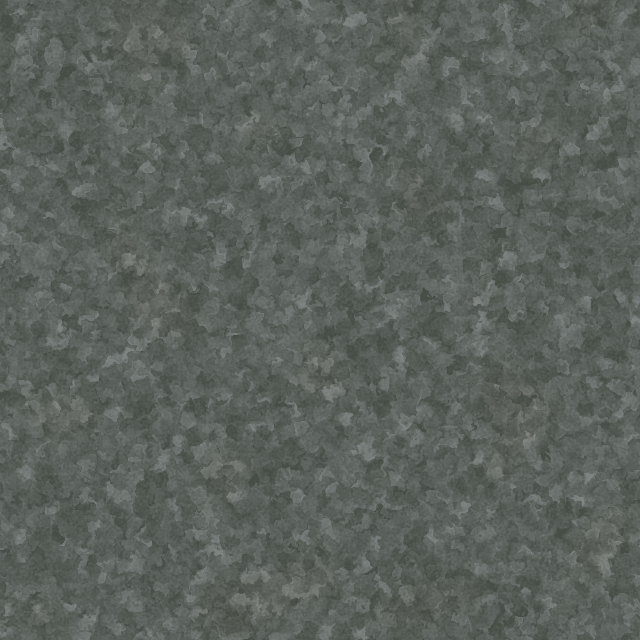
This texture is drawn by a WebGL 2 fragment shader. Its source:

```glsl
#version 300 es
precision highp float;

uniform vec2 u_resolution;
out vec4 fragColor;

// Palette
const vec3 SHADOW = vec3(0.298, 0.328, 0.302);
const vec3 HIGHLIGHT = vec3(0.462, 0.485, 0.476);
const vec3 STAIN_TINT = vec3(1.012, 1.0, 0.975);

// Flake sizes, in cells per canvas height
const float BROAD_CELLS = 42.0;
const float FINE_CELLS = 78.0;
const float BRIGHT_CELLS = 60.0;

// Tone weights
const float BASE_TONE = 0.31;
const float BROAD_TONE = 0.38;
const float FINE_TONE = 0.36;
const float BRIGHT_TONE = 0.50;
const float BRIGHT_THRESHOLD = 0.83;
const float MOTTLE_TONE = 0.11;
const float GRAIN_TONE = 0.36;
const float PIT_TONE = 0.22;

// Flake outline
const float EDGE_SHARPNESS = 48.0;
const float FLAKE_SLOPE = 0.65;
const float RAGGED_COARSE = 0.016;
const float RAGGED_FINE = 0.008;

// Two random values in 0..1 per lattice point
vec2 hash2(vec2 cell, uint seed) {
    uvec2 v = uvec2(ivec2(cell)) + uvec2(seed * 747u, seed * 391u);
    v = v * 1664525u + 1013904223u;
    v.x += v.y * 1664525u;
    v.y += v.x * 1664525u;
    v ^= v >> 16u;
    v.x += v.y * 1664525u;
    v.y += v.x * 1664525u;
    v ^= v >> 16u;
    return vec2(v & 0xffffu) / 65535.0;
}

float cornerRamp(vec2 cell, vec2 corner, vec2 f, uint seed) {
    return dot(hash2(cell + corner, seed) * 2.0 - 1.0, f - corner);
}

float gradientNoise(vec2 p, uint seed) {
    vec2 cell = floor(p);
    vec2 f = p - cell;
    vec2 u = f * f * f * (f * (f * 6.0 - 15.0) + 10.0);
    float low = mix(cornerRamp(cell, vec2(0, 0), f, seed),
                    cornerRamp(cell, vec2(1, 0), f, seed), u.x);
    float high = mix(cornerRamp(cell, vec2(0, 1), f, seed),
                     cornerRamp(cell, vec2(1, 1), f, seed), u.x);
    return mix(low, high, u.y);
}

vec2 noisePair(vec2 p, uint seed) {
    return vec2(gradientNoise(p, seed), gradientNoise(p, seed + 1u));
}

// Soft-edged cells: x is a sloped tone around zero, y marks sparse bright cells
vec2 flakes(vec2 p, uint seed) {
    vec2 home = floor(p);
    vec2 sum = vec2(0.0);
    float total = 0.0;
    for (int j = -1; j <= 1; j++) {
        for (int i = -1; i <= 1; i++) {
            vec2 cell = home + vec2(i, j);
            vec2 offset = p - cell - hash2(cell, seed);
            vec2 traits = hash2(cell, seed + 1u);
            float angle = 6.2832 * traits.y;
            float slope = FLAKE_SLOPE * dot(offset, vec2(cos(angle), sin(angle)));
            float bright = step(BRIGHT_THRESHOLD, traits.x) * (0.75 + slope);
            float weight = exp(-EDGE_SHARPNESS * dot(offset, offset));
            sum += weight * vec2(traits.x - 0.5 + slope, bright);
            total += weight;
        }
    }
    return sum / max(total, 1e-30);
}

void main() {
    vec2 p = gl_FragCoord.xy / u_resolution.y;

    // Ragged flake outlines
    vec2 warped = p + RAGGED_COARSE * noisePair(p * 58.0, 11u)
                    + RAGGED_FINE * noisePair(p * 140.0, 21u);

    // Overlapping crystal layers
    float tone = BASE_TONE;
    tone += BROAD_TONE * flakes(warped * BROAD_CELLS, 31u).x;
    tone += FINE_TONE * flakes(warped * FINE_CELLS + 7.3, 41u).x;
    tone += BRIGHT_TONE * flakes(warped * BRIGHT_CELLS + 3.7, 51u).y;

    // Slow mottling, surface grain and small pits
    float mottle = gradientNoise(p * 5.0, 61u) + 0.6 * gradientNoise(p * 13.0, 62u);
    float grain = gradientNoise(p * 230.0, 71u);
    float pits = smoothstep(0.30, 0.50, gradientNoise(p * 170.0, 81u));
    tone += MOTTLE_TONE * mottle + GRAIN_TONE * grain - PIT_TONE * pits;

    // Faint warm stains
    vec3 color = mix(SHADOW, HIGHLIGHT, clamp(tone, -0.15, 1.2));
    float stain = smoothstep(0.05, 0.45, gradientNoise(p * 7.0, 91u));
    color *= mix(vec3(1.0), STAIN_TINT, stain);

    fragColor = vec4(color, 1.0);
}
```
